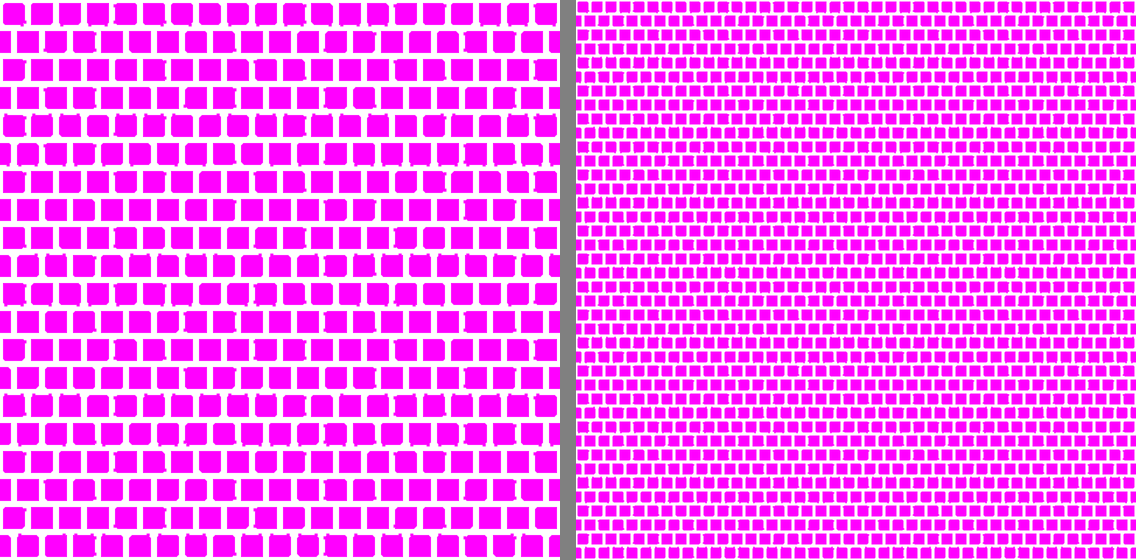
Left, the tile; right, the same tile 2 across and 2 down.
A Shadertoy shader for this pattern:

```glsl
#define REPEATS 20.0
#define WEAR_PERIOD 5.0
#define HALF_SIZE 0.39
#define CHIP_SIZE 0.085
#define BUMP_SIZE 0.055
#define BUMP_INSET 0.10
#define BUMP_CHANCE 0.55
#define HALO_WIDTH 0.025
#define BRICK_COLOR vec3(1.0, 0.0, 1.0)
#define HALO_COLOR vec3(1.0, 0.98, 1.0)
#define MORTAR_COLOR vec3(1.0)

float hash(vec2 p) {
    return fract(sin(dot(p, vec2(127.1, 311.7))) * 43758.5453);
}

float boxDistance(vec2 p, vec2 halfSize) {
    vec2 q = abs(p) - halfSize;
    return length(max(q, 0.0)) + min(max(q.x, q.y), 0.0);
}

// Square with chipped corners and small bumps beside them
float brickDistance(vec2 p, vec2 cell, vec2 lean) {
    vec2 side = vec2(p.x < 0.0 ? -1.0 : 1.0, p.y < 0.0 ? -1.0 : 1.0);
    vec2 q = abs(p);
    vec2 seed = cell + 0.25 * side;
    vec2 worn = step(0.5, lean * side);
    float d = boxDistance(q, vec2(HALF_SIZE));

    // Chipped corner, likelier on the worn sides
    float chipChance = 0.1 + 0.65 * max(worn.x, worn.y) + 0.2 * max(abs(lean.x), abs(lean.y));
    float chip = CHIP_SIZE * step(hash(seed), chipChance) * mix(0.7, 1.3, hash(seed + 31.0));
    d = max(d, (q.x + q.y - 2.0 * HALF_SIZE + chip) * 0.7071);

    // Bumps on the vertical and horizontal edges
    vec2 bump = worn * step(vec2(hash(seed + 57.0), hash(seed + 83.0)), vec2(BUMP_CHANCE));
    vec2 center = vec2(HALF_SIZE, HALF_SIZE - BUMP_INSET);
    float core = BUMP_SIZE * 0.6;
    float bumpX = boxDistance(q - center, vec2(core)) - BUMP_SIZE + core;
    float bumpY = boxDistance(q - center.yx, vec2(core)) - BUMP_SIZE + core;
    d = min(d, mix(1.0, bumpX, bump.x));
    return min(d, mix(1.0, bumpY, bump.y));
}

void mainImage(out vec4 fragColor, in vec2 fragCoord) {
    // Running bond: every other row moves by half a brick
    vec2 grid = fragCoord / iResolution.xy * REPEATS;
    float shifted = 1.0 - mod(floor(grid.y), 2.0);
    grid.x -= 0.5 * shifted;
    vec2 cell = mod(floor(grid), REPEATS);
    vec2 local = fract(grid) - 0.5;

    // Wear recurs every few bricks: first leans forward, last leans back
    vec2 phase = mod(cell - vec2(2.0 * shifted, 0.0), WEAR_PERIOD);
    vec2 lean = step(phase, vec2(0.5)) - step(vec2(WEAR_PERIOD - 1.5), phase);

    float d = brickDistance(local, cell, lean);
    float pixel = REPEATS / min(iResolution.x, iResolution.y);
    vec3 color = mix(HALO_COLOR, MORTAR_COLOR, smoothstep(-0.5, 0.5, (d - HALO_WIDTH) / pixel));
    color = mix(BRICK_COLOR, color, smoothstep(-0.7, 0.7, d / pixel));
    fragColor = vec4(color, 1.0);
}
```
